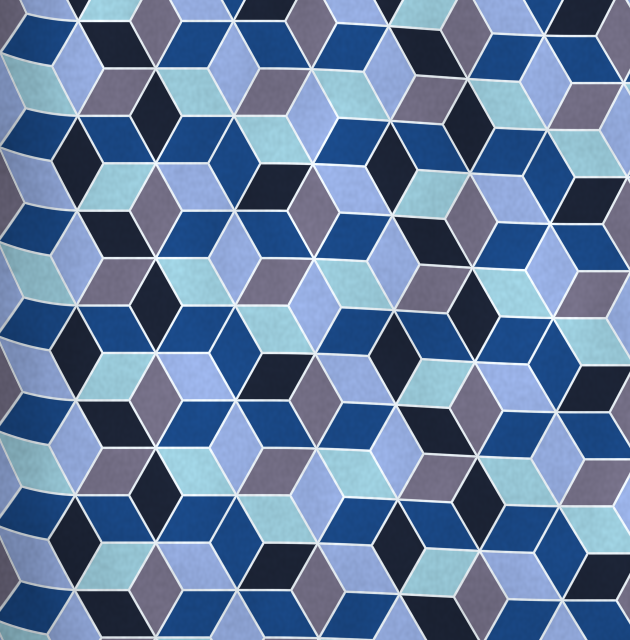
Reproduce this pattern procedurally as a Shadertoy shader.

```glsl
const vec2  ORIGIN       = vec2(0.2435, 0.4063); // a six-way corner, y pointing down
const float ROW_PITCH    = 0.1482;  // height of an upright rhombus
const float COLUMN_PITCH = 0.1210;  // column spacing at the top edge
const float COLUMN_FLARE = 0.0064;  // extra spacing at the bottom edge
const float RIGHT_SAG    = 0.024;   // cloth drooping on the right
const float LEFT_LIFT    = 0.025;   // cloth pulled up at the left hem
const float HEM_WIDTH    = 0.13;
const float LINE_HALF    = 0.0125;  // in row pitches
const float FOLD_SHADE   = 0.10;
const float GRAIN        = 0.05;
const float HEM_SHADE    = 0.20;
const float SQRT3        = 1.7320508;
const float SECTOR       = 1.0471976; // sixty degrees

const vec3 LINE_COLOR = vec3(0.91, 0.94, 0.96);
const vec3 PALETTE[5] = vec3[5](
    vec3(0.11, 0.14, 0.21),   // K ink
    vec3(0.10, 0.28, 0.52),   // B blue
    vec3(0.58, 0.67, 0.87),   // P periwinkle
    vec3(0.60, 0.79, 0.85),   // C aqua
    vec3(0.45, 0.43, 0.52));  // M mauve

const int K = 0, B = 1, P = 2, C = 3, M = 4;

// One colour repeat: four slots down for each half column across
const int TILE_COLORS[32] = int[32](
    P, P, K, K,   M, B, C, K,
    K, K, M, M,   C, B, P, B,
    P, P, B, B,   M, C, K, B,
    P, P, M, M,   C, B, P, B);

vec2 hashGradient(vec2 cell) {
    vec3 h = fract(cell.xyx * vec3(0.1031, 0.1030, 0.0973));
    h += dot(h, h.yzx + 33.33);
    float angle = 6.2831853 * fract((h.x + h.y) * h.z);
    return vec2(cos(angle), sin(angle));
}

float gradientNoise(vec2 p) {
    vec2 i = floor(p), f = p - i;
    vec2 u = f * f * f * (f * (f * 6.0 - 15.0) + 10.0);
    vec2 e = vec2(0.0, 1.0);
    float n00 = dot(hashGradient(i), f);
    float n10 = dot(hashGradient(i + e.yx), f - e.yx);
    float n01 = dot(hashGradient(i + e.xy), f - e.xy);
    float n11 = dot(hashGradient(i + e.yy), f - e.yy);
    return mix(mix(n00, n10, u.x), mix(n01, n11, u.x), u.y);
}

// Canvas position to flat lattice, where neighbouring stars are one unit apart
vec2 clothToLattice(vec2 p) {
    float sag = RIGHT_SAG * smoothstep(0.42, 0.90, p.x) * (1.0 - 0.35 * p.y) - 0.003;
    float hem = max(0.0, 1.0 - p.x / HEM_WIDTH);
    float y = p.y - sag + LEFT_LIFT * hem * hem;
    float column = (p.x - ORIGIN.x) / (COLUMN_PITCH + COLUMN_FLARE * p.y);
    return vec2(column * 0.5 * SQRT3, (y - ORIGIN.y) / ROW_PITCH);
}

// Nearest six-way corner of the triangular lattice
vec2 nearestStar(vec2 q) {
    vec2 cell = vec2(SQRT3, 1.0);
    vec2 a = cell * floor(q / cell + 0.5);
    vec2 b = cell * (floor(q / cell) + 0.5);
    return distance(q, a) < distance(q, b) ? a : b;
}

// xy: centre of the enclosing rhombus, z: distance to its border
vec3 rhombus(vec2 q) {
    vec2 star = nearestStar(q);
    vec2 d = q - star;
    float angle = (floor(atan(d.y, d.x) / SECTOR) + 0.5) * SECTOR;
    vec2 axis = vec2(cos(angle), sin(angle));
    vec2 center = star + 0.5 * axis;
    vec2 r = q - center;
    float along = abs(dot(r, axis));
    float across = abs(dot(r, vec2(-axis.y, axis.x)));
    return vec3(center, 0.25 - 0.5 * along - 0.5 * SQRT3 * across);
}

vec3 tileColor(vec2 center) {
    int halfColumn = int(floor(center.x * 4.0 / SQRT3 + 2.5)) & 7;
    int slot = int(floor(center.y * 2.0 + 4.25)) & 3;
    return PALETTE[TILE_COLORS[halfColumn * 4 + slot]];
}

// Soft folds, fine nap and a darker left hem
float clothShade(vec2 p) {
    float folds = gradientNoise(p * vec2(5.0, 3.0) + 7.0)
                + 0.5 * gradientNoise(p * vec2(16.0, 11.0));
    float nap = gradientNoise(p * vec2(150.0, 110.0))
              + 0.6 * gradientNoise(p * vec2(45.0, 70.0));
    float hem = 1.0 - smoothstep(0.0, 0.16, p.x);
    float edge = smoothstep(0.75, 1.0, p.y) * 0.05;
    return 1.0 + FOLD_SHADE * folds + GRAIN * nap - HEM_SHADE * hem - edge;
}

void mainImage(out vec4 fragColor, in vec2 fragCoord) {
    vec2 p = fragCoord / iResolution.y;
    p.y = 1.0 - p.y;

    vec3 tile = rhombus(clothToLattice(p));
    float pixel = 1.0 / (iResolution.y * ROW_PITCH);
    float line = 1.0 - smoothstep(LINE_HALF - 0.7 * pixel, LINE_HALF + 0.7 * pixel, tile.z);

    vec3 color = mix(tileColor(tile.xy), LINE_COLOR, line);
    fragColor = vec4(clamp(color * clothShade(p), 0.0, 1.0), 1.0);
}
```
